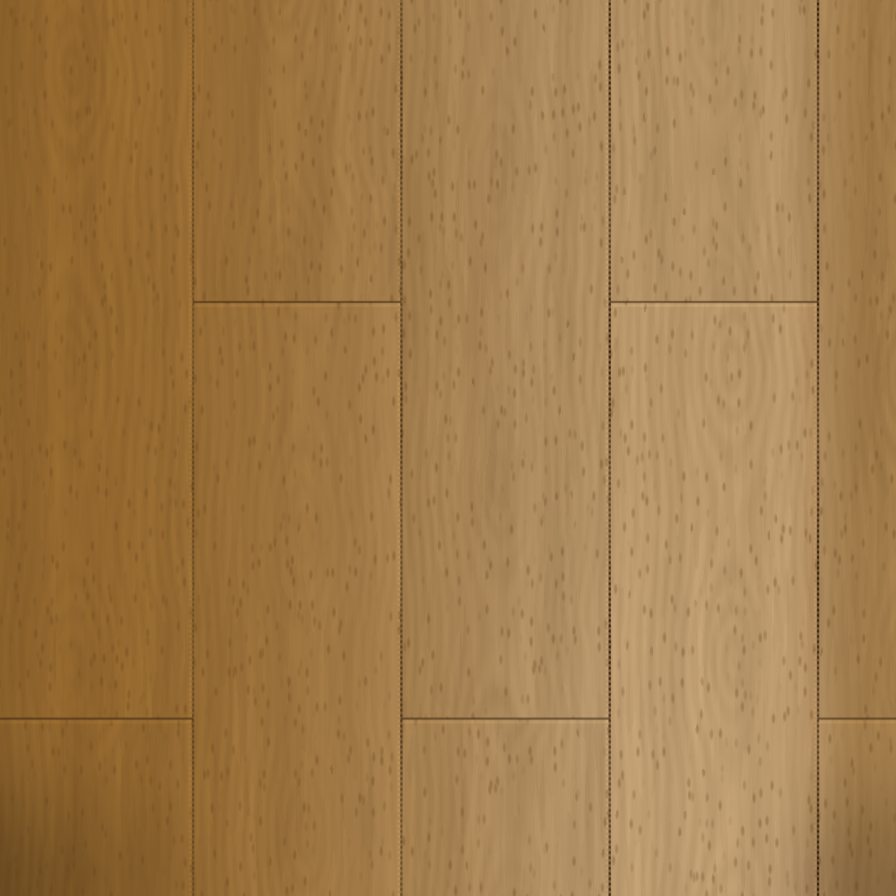
Give the GLSL for this texture, as a WebGL 2 fragment shader.

```glsl
#version 300 es
precision highp float;

uniform vec2 u_resolution;
out vec4 outColor;

const vec2 PLANK_SIZE = vec2(0.2325, 0.93);
const vec2 PLANK_ORIGIN = vec2(-0.017, 0.198);
const vec3 HONEY = vec3(0.565, 0.395, 0.175);
const vec3 PALE_OAK = vec3(0.705, 0.570, 0.395);
const vec3 PORE_BROWN = vec3(0.40, 0.25, 0.10);
const vec3 SEAM_BROWN = vec3(0.23, 0.14, 0.06);
const float TAU = 6.2831853;

float hash(vec2 p) {
    vec3 q = fract(vec3(p.xyx) * 0.1031);
    q += dot(q, q.yzx + 33.33);
    return fract((q.x + q.y) * q.z);
}

// Nearest feature distance and that cell's random value
vec2 cellular(vec2 p) {
    vec2 cell = floor(p);
    vec2 nearest = vec2(9.0, 0.0);
    for (int j = -1; j <= 1; j++) {
        for (int i = -1; i <= 1; i++) {
            vec2 id = cell + vec2(i, j);
            vec2 point = id + vec2(hash(id + 17.0), hash(id + 71.0));
            float d = distance(p, point);
            if (d < nearest.x) nearest = vec2(d, hash(id + 131.0));
        }
    }
    return nearest;
}

float layeredSines(vec2 p, float seed) {
    float sum = 0.0;
    float amplitude = 0.5;
    for (int i = 0; i < 4; i++) {
        sum += amplitude * sin(p.x + seed + 1.3 * sin(p.y + seed * 1.7));
        p = mat2(1.6, 0.7, -0.9, 1.7) * p;
        amplitude *= 0.55;
    }
    return sum;
}

// Nested arches around elongated eyes along the plank's centre
float cathedral(vec2 p, float seed) {
    float warp = layeredSines(vec2(p.x * 5.0, p.y * 2.4), seed);
    float across = p.x + 0.10 * sin(seed) + 0.025 * warp;
    float along = 0.17 * cos(p.y * 2.2 + seed);
    float field = length(vec2(across, along));
    float rings = sin(field * 125.0 + 1.5 * warp);
    float patches = 0.55 + 0.45 * layeredSines(p * vec2(4.0, 1.5), seed + 4.0);
    return rings * patches - 0.9 * exp(-field * field * 90.0);
}

float fibres(vec2 p, float seed) {
    float coarse = cellular(p * vec2(110.0, 5.0) + seed).y;
    float fine = cellular(p * vec2(210.0, 16.0) + seed).y;
    float bands = layeredSines(p * vec2(75.0, 2.5), seed);
    return 0.55 * (coarse - 0.5) + 0.6 * (fine - 0.5) + 0.5 * bands;
}

float pores(vec2 p, float seed) {
    vec2 cell = cellular(p * vec2(115.0, 42.0) + seed);
    return smoothstep(0.34, 0.08, cell.x) * smoothstep(0.5, 0.95, cell.y);
}

float lineMask(float d, float halfWidth, float blur) {
    return 1.0 - smoothstep(halfWidth - blur, halfWidth + blur, abs(d));
}

// Soft light falling on the right half, with shaded lower corners
vec3 floorTone(vec2 p) {
    float light = smoothstep(0.08, 0.76, p.x);
    light *= 1.0 - 0.5 * smoothstep(0.87, 0.97, p.x);
    light += 0.18 * exp(-dot((p - vec2(0.74, 0.12)) * vec2(5.0, 2.5),
                             (p - vec2(0.74, 0.12)) * vec2(5.0, 2.5)));
    float corners = smoothstep(0.24, 0.0, length(p * vec2(0.8, 1.2)))
                  + smoothstep(0.20, 0.0, length(p - vec2(1.0, 0.0)));
    float edge = smoothstep(0.08, 0.0, p.x);
    return mix(HONEY, PALE_OAK, light) * (1.0 - 0.20 * corners - 0.05 * edge);
}

void main() {
    vec2 p = gl_FragCoord.xy / u_resolution;
    float blur = 0.75 / min(u_resolution.x, u_resolution.y);

    // Half-length stagger on every other column
    vec2 grid = (p - PLANK_ORIGIN) / PLANK_SIZE;
    float column = floor(grid.x);
    grid.y -= 0.5 * mod(column, 2.0);
    vec2 plank = floor(grid);
    vec2 local = (fract(grid) - 0.5) * vec2(1.0, PLANK_SIZE.y / PLANK_SIZE.x);
    float seed = 20.0 * hash(plank + 11.0);

    // Wood
    float grain = 0.032 * cathedral(local, seed) + 0.065 * fibres(p, seed);
    float plankShade = 0.05 * (hash(plank + 43.0) - 0.5);
    vec3 color = floorTone(p) * (1.0 + plankShade + grain * vec3(0.85, 1.0, 1.25));
    color = mix(color, PORE_BROWN, 0.30 * pores(p, seed));

    // Butt joints with a faint lit bevel
    float joint = (fract(grid.y + 0.5) - 0.5) * PLANK_SIZE.y;
    color *= 1.0 + 0.06 * lineMask(joint + 0.004, 0.0015, blur);
    color = mix(color, SEAM_BROWN, 0.52 * lineMask(joint, 0.0012, blur));

    // Beaded long seams, darker toward the right
    float seam = (fract(grid.x + 0.5) - 0.5) * PLANK_SIZE.x;
    float bead = 0.5 + 0.5 * sin(p.y * TAU * 170.0);
    float wear = 0.85 + 0.15 * sin(p.y * 19.0 + 5.0 * floor(grid.x + 0.5));
    float depth = mix(0.5, 1.0, smoothstep(0.2, 0.68, p.x)) * wear;
    color *= 1.0 + 0.08 * bead * lineMask(seam + 0.003, 0.0014, blur);
    float groove = lineMask(seam, 0.0013, blur) * mix(0.45, 1.0, bead);
    color = mix(color, SEAM_BROWN, depth * groove);

    outColor = vec4(clamp(color, 0.0, 1.0), 1.0);
}
```
